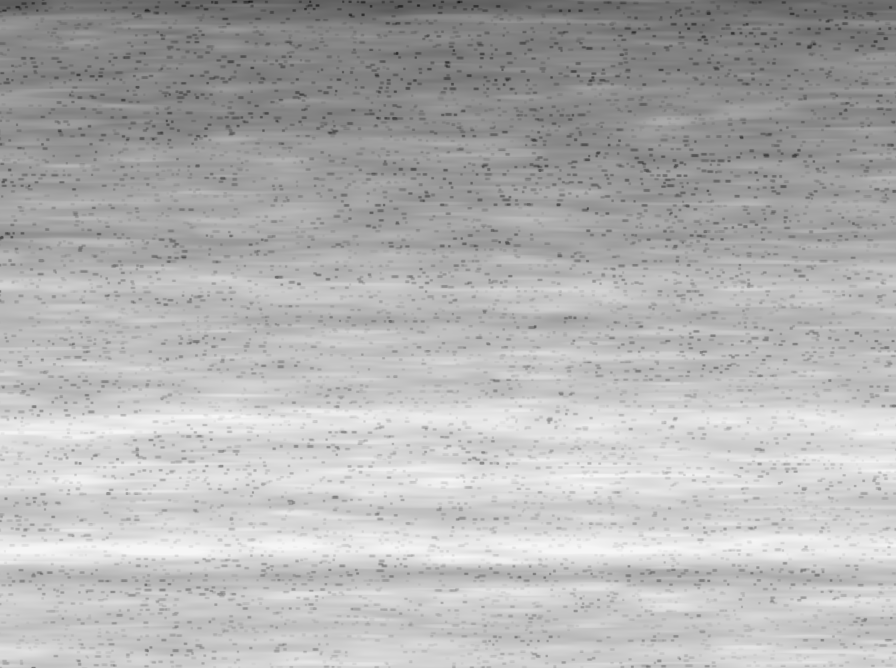
A Shadertoy shader for this texture:

```glsl
// Brushed grey metal: horizontal light bands, fine streaks and short dark pits.

float hash(vec2 p) {
    vec3 q = fract(vec3(p.xyx) * 0.1031);
    q += dot(q, q.yzx + 33.33);
    return fract((q.x + q.y) * q.z);
}

float valueNoise(vec2 p) {
    vec2 cell = floor(p);
    vec2 f = fract(p);
    f = f * f * (3.0 - 2.0 * f);
    float low = mix(hash(cell), hash(cell + vec2(1.0, 0.0)), f.x);
    float high = mix(hash(cell + vec2(0.0, 1.0)), hash(cell + vec2(1.0, 1.0)), f.x);
    return mix(low, high, f.y);
}

float band(float depth, float centre, float width) {
    float d = (depth - centre) / width;
    return exp(-d * d);
}

// Broad vertical shading; depth runs from 0 at the top to 1 at the bottom.
float sheen(float depth) {
    float tone = 0.475 + 0.52 * min(depth, 0.65);
    tone -= 0.075 * band(depth, 0.0, 0.028);
    tone -= 0.035 * band(depth, 0.17, 0.030);
    tone -= 0.030 * band(depth, 0.37, 0.030);
    tone += 0.065 * band(depth, 0.425, 0.024);
    tone -= 0.045 * band(depth, 0.478, 0.014);
    tone -= 0.035 * band(depth, 0.58, 0.022);
    tone += 0.085 * band(depth, 0.63, 0.022);
    tone += 0.070 * band(depth, 0.71, 0.028);
    tone -= 0.045 * band(depth, 0.757, 0.012);
    tone += 0.100 * band(depth, 0.82, 0.022);
    tone -= 0.095 * band(depth, 0.865, 0.014);
    tone -= 0.070 * band(depth, 0.94, 0.026);
    return tone;
}

// Layers of stretched noise, centred on zero.
float streaks(vec2 p) {
    float sum = 0.0;
    float weight = 0.40;
    vec2 scale = vec2(3.5, 34.0);
    for (int i = 0; i < 4; i++) {
        float shift = float(i) * 17.3;
        sum += weight * (valueNoise(p * scale + shift) - 0.5);
        scale *= vec2(1.9, 1.75);
        weight *= 0.92;
    }
    return sum;
}

// One soft dash at a random place in some cells of a grid.
float pits(vec2 p, vec2 grid, float chance, float seed, float pixel) {
    vec2 q = p * grid;
    float row = floor(q.y);
    q.x += hash(vec2(row, seed)) * 31.0;
    vec2 cell = floor(q) + seed;
    vec2 centre = vec2(0.35 + 0.3 * hash(cell + 5.1), 0.5);
    vec2 offset = abs(fract(q) - centre) / grid;
    float halfLength = mix(0.08, 0.32, hash(cell + 9.7)) / grid.x;
    float halfHeight = 0.24 / grid.y;
    float blur = max(pixel, 0.0016);
    float across = 1.0 - smoothstep(halfHeight - 0.5 * blur, halfHeight + blur, offset.y);
    float along = 1.0 - smoothstep(0.45 * halfLength, halfLength + blur, offset.x);
    float present = step(1.0 - chance, hash(cell + 2.3));
    return across * along * present * mix(0.35, 1.0, hash(cell + 13.9));
}

void mainImage(out vec4 fragColor, in vec2 fragCoord) {
    float pixel = 1.0 / iResolution.y;
    vec2 p = fragCoord * pixel;
    float depth = 1.0 - p.y;

    // A slight drift keeps the grain from being perfectly straight.
    vec2 grain = p;
    grain.y += 0.006 * (valueNoise(p * vec2(2.5, 12.0)) - 0.5);

    float tone = sheen(depth + 0.35 * (grain.y - p.y));
    float streak = streaks(grain);
    tone += 0.17 * streak;

    // Thin bright fibres.
    float fibre = valueNoise(grain * vec2(9.0, 125.0) + 71.0);
    tone += 0.055 * smoothstep(0.62, 0.95, fibre);

    // Pits gather along the darker streaks.
    float cluster = smoothstep(0.20, -0.22, streak);
    float dark = 0.0;
    for (int i = 0; i < 3; i++) {
        float layer = float(i);
        vec2 grid = vec2(46.0 + 17.0 * layer, 132.0 + 23.0 * layer);
        dark += pits(grain, grid, 0.16, 11.0 + 37.0 * layer, pixel);
    }
    tone -= 0.23 * min(dark, 1.2) * mix(0.3, 1.0, cluster);

    fragColor = vec4(vec3(clamp(tone, 0.0, 0.96)), 1.0);
}
```
